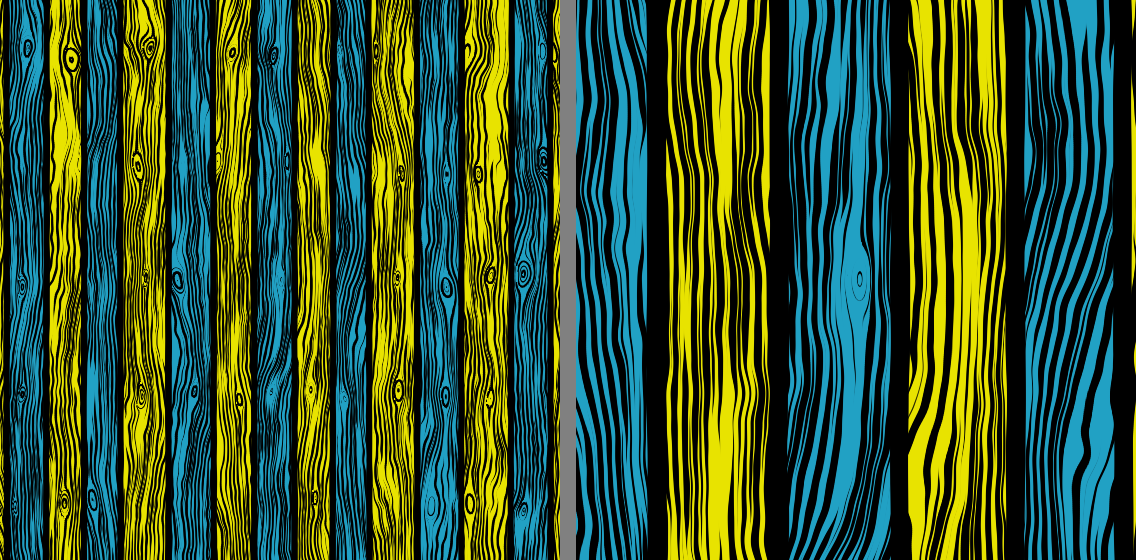
Left, the full canvas; right, a detail of the centre.
Write a Shadertoy shader that draws this texture.

```glsl
// Upright wooden planks, alternating blue and yellow, parted by uneven black gaps.
// The grain is a set of contour lines of a noise-warped field that flows around
// scattered oval knots; each line swells, thins and breaks along its length.

float hash(vec2 p) {
    vec3 q = fract(p.xyx * vec3(0.1031, 0.1030, 0.0973));
    q += dot(q, q.yzx + 33.33);
    return fract((q.x + q.y) * q.z);
}

float noise(vec2 p) {
    vec2 i = floor(p), f = fract(p);
    f = f * f * (3.0 - 2.0 * f);
    return mix(mix(hash(i), hash(i + vec2(1, 0)), f.x),
               mix(hash(i + vec2(0, 1)), hash(i + vec2(1, 1)), f.x), f.y);
}

// Field whose unit steps are grain lines; left and right bound the plank.
float grainField(vec2 p, float plank, float left, float right) {
    vec2 seed = vec2(plank * 17.3, plank * 9.7);
    float x = p.x;
    x += 0.050 * (noise(p * vec2(10.0, 4.5) + seed) - 0.5);
    x += 0.013 * (noise(p * vec2(28.0, 14.0) + seed) - 0.5);
    x += 0.003 * (noise(p * vec2(60.0, 55.0) + seed) - 0.5);

    // One possible knot in each fifth of the plank
    vec2 cell = vec2(plank, floor(p.y * 5.0));
    float knotX = mix(left, right, 0.25 + 0.5 * hash(cell + 31.0));
    float knotY = (cell.y + 0.5) / 5.0 + 0.03 * (hash(cell + 57.0) - 0.5);
    float radius = 0.006 + 0.006 * hash(cell + 83.0);
    if (hash(cell + 11.0) < 0.65) {
        vec2 d = vec2(x - knotX, (p.y - knotY) / 2.3);
        float r = max(length(d), 1e-5);
        float fade = smoothstep(0.036, 0.018, r);
        float flow = d.x * (1.0 - fade * radius * radius / (r * r));
        x = knotX + (r < radius ? r - radius : flow);
    }
    return x * 135.0;
}

// Ink coverage of the lines, with half width given as a share of their spacing.
float strokes(float field, float slope, float y, float halfWidth, float sparseness) {
    float id = floor(field);
    float pressure = noise(vec2(id * 7.31, y * 13.0 + hash(vec2(id, 5.0)) * 40.0));
    float w = halfWidth * smoothstep(sparseness, sparseness + 0.4, pressure);
    w *= 0.88 + 0.24 * noise(vec2(id * 3.7, y * 90.0));
    float d = abs(fract(field) - 0.5);
    float ink = 1.0 - smoothstep(-0.6, 0.6, (d - w) / slope);
    return ink * smoothstep(0.0, 0.04, w);
}

void mainImage(out vec4 fragColor, in vec2 fragCoord) {
    vec2 uv = fragCoord / iResolution.xy;
    float pixel = 1.0 / iResolution.x;

    // Gap centres across the canvas
    float gaps[14] = float[14](0.012, 0.083, 0.150, 0.215, 0.301, 0.381, 0.454,
                               0.526, 0.595, 0.659, 0.745, 0.824, 0.913, 0.983);
    float plank = 0.0, left = -0.017, right = 1.012, gapDistance = 1.0;
    for (int i = 0; i < 14; i++) {
        float k = float(i);
        float centre = gaps[i] + 0.005 * (hash(vec2(k, 3.0)) - 0.5) * (uv.y - 0.5);
        gapDistance = min(gapDistance, abs(uv.x - centre));
        if (uv.x > centre) {
            plank = k + 1.0;
            left = gaps[i];
        } else {
            right = min(right, gaps[i]);
        }
    }

    // Main grain, then finer strokes between its lines
    float field = grainField(uv, plank, left, right);
    float slope = max(length(vec2(dFdx(field), dFdy(field))), 1e-3);
    float widest = 0.0023 / pixel * slope;
    float ink = strokes(field, slope, uv.y, min(0.29, widest), 0.12);
    ink = max(ink, strokes(field + 0.5, slope, uv.y + 3.0, min(0.12, widest), 0.5));

    // Rough plank edges
    float side = plank * 7.0 + step(0.5 * (left + right), uv.x) * 3.0;
    float gapHalf = 0.0049 + 0.0014 * noise(vec2(side, uv.y * 28.0));
    float wood = smoothstep(-0.6, 0.6, (gapDistance - gapHalf) / pixel);

    vec3 blue = vec3(0.13, 0.63, 0.77), yellow = vec3(0.91, 0.89, 0.0);
    vec3 paint = mod(plank, 2.0) > 0.5 ? blue : yellow;
    fragColor = vec4(paint * wood * (1.0 - ink), 1.0);
}
```
